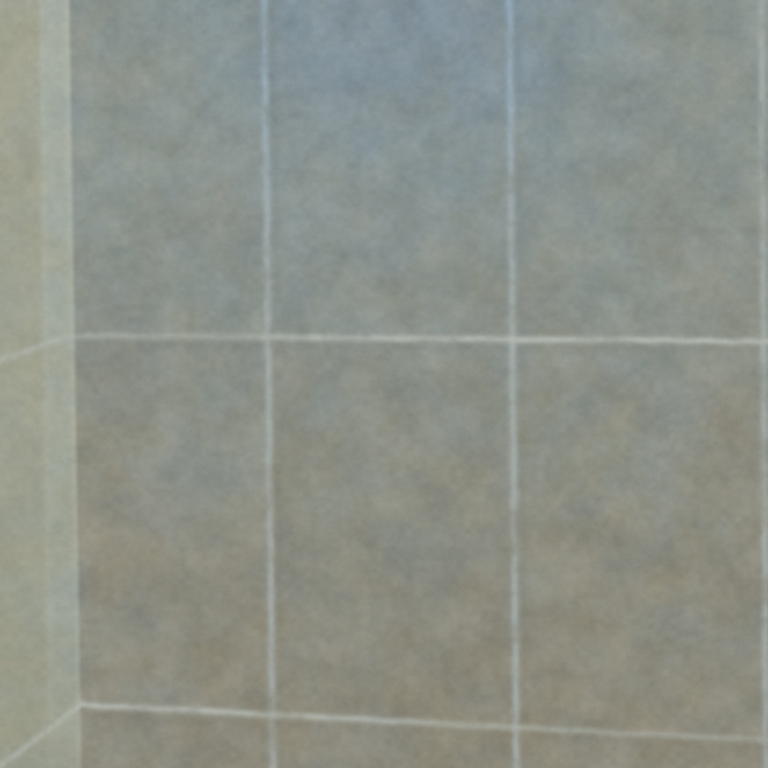
Write a WebGL 2 fragment shader that draws this texture.

```glsl
#version 300 es
precision highp float;
// Mottled stone-like wall tiles meeting a paler side wall at an inside corner.
// Joints are soft, worn, slightly converging lines; layered value noise stains
// the glaze, and a cool light falls from the upper centre over a warm grey base.

#define COLUMN_START 0.344
#define COLUMN_STEP 0.3145
#define COLUMN_GROWTH 0.0045
#define ROW_START 0.563
#define ROW_STEP 0.481
#define COLUMN_WIDTH 0.0054
#define ROW_WIDTH 0.0050
#define MOTTLE 0.085
#define GRAIN 0.050
#define COOL_LIGHT 0.72

uniform vec2 u_resolution;
out vec4 fragColor;

const vec3 WARM_TILE = vec3(0.547, 0.536, 0.480);
const vec3 GREY_TILE = vec3(0.548, 0.577, 0.550);
const vec3 COOL_TILE = vec3(0.500, 0.578, 0.640);
const vec3 SIDE_WALL = vec3(0.625, 0.637, 0.575);
const vec3 CORNER_STRIP = vec3(0.645, 0.675, 0.635);
const vec3 COLUMN_GROUT = vec3(0.630, 0.660, 0.645);
const vec3 COOL_GROUT = vec3(0.560, 0.665, 0.740);
const vec3 ROW_GROUT = vec3(0.690, 0.710, 0.680);

float hash(vec2 p) {
    vec3 q = fract(vec3(p.xyx) * 0.1031);
    q += dot(q, q.yzx + 33.33);
    return fract((q.x + q.y) * q.z);
}

float valueNoise(vec2 p) {
    vec2 cell = floor(p), f = fract(p);
    f = f * f * (3.0 - 2.0 * f);
    float low = mix(hash(cell), hash(cell + vec2(1, 0)), f.x);
    float high = mix(hash(cell + vec2(0, 1)), hash(cell + vec2(1, 1)), f.x);
    return mix(low, high, f.y);
}

float fbm(vec2 p) {
    float sum = 0.0, weight = 0.5;
    for (int i = 0; i < 4; i++) {
        sum += weight * valueNoise(p);
        p = mat2(1.6, 1.2, -1.2, 1.6) * p + 17.3;
        weight *= 0.55;
    }
    return sum / 1.01;
}

// Blurred line: a bell profile with the given half width
float softLine(float d, float halfWidth) {
    d /= halfWidth;
    return exp(-d * d);
}

void main() {
    vec2 uv = gl_FragCoord.xy / u_resolution;
    float drop = 1.0 - uv.y;
    float cornerX = 0.090 + 0.016 * drop;
    float sideMask = 1.0 - smoothstep(-0.004, 0.004, uv.x - cornerX);
    vec2 wobble = 0.0022 * (vec2(valueNoise(uv * 38.0), valueNoise(uv * 38.0 + 70.0)) - 0.5);

    // Row joints: each lower one tilts more, on both sides of the corner
    float rowMask = 0.0, rowShade = 0.0, rowsBelow = 0.0;
    for (int i = 0; i < 2; i++) {
        float r = float(i);
        float reach = uv.x - (0.092 + 0.014 * r);
        float slope = reach < 0.0 ? 0.34 + 0.40 * r : -0.008 - 0.043 * r;
        float d = (uv.y - ROW_START + r * ROW_STEP - slope * reach) / sqrt(1.0 + slope * slope);
        // The upper joint is faint on its first tile, the lower one fades rightward
        float upper = mix(0.48, 0.92, smoothstep(0.31, 0.38, uv.x));
        float lower = mix(0.85, 0.42, smoothstep(0.30, 0.85, uv.x));
        float strength = mix(mix(upper, lower, r), 0.75, sideMask);
        rowMask = max(rowMask, strength * softLine(d + wobble.y, ROW_WIDTH));
        rowShade = max(rowShade, softLine(d + 0.011, 0.007));
        rowsBelow += step(d, 0.0);
    }

    // Column joints lean slightly to the right as they descend
    float columnMask = 0.0, columnShade = 0.0, column = 0.0;
    for (int i = 0; i < 3; i++) {
        float k = float(i);
        float lineX = COLUMN_START + k * (COLUMN_STEP + COLUMN_GROWTH * k);
        float d = uv.x - lineX - (0.011 - 0.002 * k) * drop;
        columnMask = max(columnMask, softLine(d + wobble.x, COLUMN_WIDTH));
        columnShade = max(columnShade, softLine(d - 0.011, 0.006));
        column += step(0.0, d);
    }

    // Stains, speckle and a small tone shift per tile
    vec2 tile = vec2(column, rowsBelow);
    float broad = fbm(uv * 7.0 + tile * 7.1);
    float blotch = fbm(uv * 27.0 + tile * 3.7 + 40.0);
    float fine = fbm(uv * vec2(105.0, 120.0) + 90.0);
    float tint = fbm(uv * 21.0 + 130.0) - 0.5;
    float greyness = smoothstep(0.05, 0.90, uv.y + 0.50 * (broad - 0.5) + 0.08);
    vec3 color = mix(WARM_TILE, GREY_TILE, greyness);
    vec2 fromLight = (uv - vec2(0.53, 1.03)) / vec2(0.27, 0.29);
    float cool = exp(-dot(fromLight, fromLight)) * (0.75 + 0.5 * broad);
    color = mix(color, COOL_TILE, clamp(COOL_LIGHT * cool, 0.0, 1.0));
    color += (hash(tile + 5.0) - 0.5) * 0.010;
    color -= 0.012 * max(rowShade, columnShade);

    // Pale side wall, its corner strip and the faint edge between them
    float stripX = 0.052 + 0.012 * drop;
    float strip = smoothstep(-0.005, 0.005, uv.x - stripX);
    vec3 side = mix(SIDE_WALL, CORNER_STRIP, strip * (0.30 + 0.70 * uv.y));
    side += 0.014 * softLine(uv.x - stripX, 0.006);
    side -= 0.030 * drop;
    color = mix(color, side, sideMask);
    color += MOTTLE * (blotch - 0.5) * mix(1.0, 0.55, sideMask);
    color += vec3(0.040, 0.006, -0.040) * tint;

    // Worn grout: patchy strength along each joint
    float wear = 0.45 + 0.55 * smoothstep(0.25, 0.65, fbm(uv * 34.0 + 210.0));
    vec3 columnColor = mix(COLUMN_GROUT, COOL_GROUT, min(cool, 1.0));
    color = mix(color, columnColor, columnMask * wear * 0.95);
    color = mix(color, ROW_GROUT, rowMask * mix(wear, 1.0, 0.4));
    color += 0.018 * softLine(uv.x - cornerX + 0.003, 0.005);
    color += GRAIN * (fine - 0.5);
    fragColor = vec4(clamp(color, 0.0, 1.0), 1.0);
}
```
